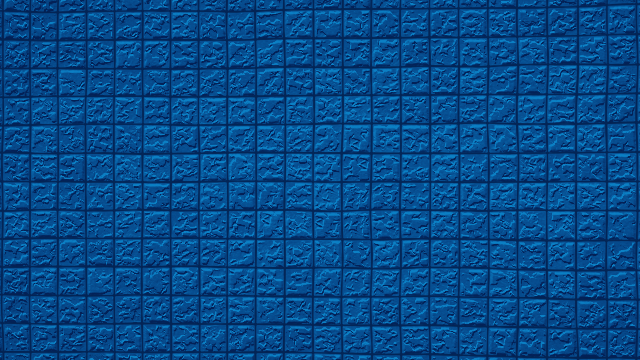
Give the GLSL for this texture, as a Shadertoy shader.

```glsl
// Wall of small square blue tiles with rough chipped relief and thin dark joints.

float hash(vec2 p) {
    vec3 q = fract(p.xyx * vec3(0.1031, 0.1030, 0.0973));
    q += dot(q, q.yzx + 33.33);
    return fract((q.x + q.y) * q.z);
}

float noise(vec2 p) {
    vec2 i = floor(p), f = fract(p);
    f = f * f * (3.0 - 2.0 * f);
    return mix(mix(hash(i), hash(i + vec2(1, 0)), f.x),
               mix(hash(i + vec2(0, 1)), hash(i + vec2(1, 1)), f.x), f.y);
}

// Distance from a point in a tile to its rounded border, positive inside
float tileInset(vec2 local) {
    const float radius = 0.07;
    vec2 d = abs(local - 0.5) - 0.5 + radius;
    return radius - length(max(d, 0.0)) - min(max(d.x, d.y), 0.0);
}

// Ragged plateaus that flatten into a smooth rim
float relief(vec2 local, vec2 id) {
    vec2 p = local * vec2(5.2, 6.4) + 40.0 * vec2(hash(id), hash(id + 71.0));
    p += 1.1 * (vec2(noise(p * 1.4 + 9.0), noise(p * 1.4 + 27.0)) - 0.5);
    float n = 0.6 * noise(p) + 0.27 * noise(p * 2.1 + 5.0) + 0.13 * noise(p * 4.3);
    float height = smoothstep(0.38, 0.58, n) + 0.9 * n;
    float rim = smoothstep(0.02, 0.15, tileInset(local));
    return mix(0.55, height, rim) + 0.25 * rim;
}

void mainImage(out vec4 fragColor, in vec2 fragCoord) {
    vec2 uv = fragCoord / iResolution.y;

    // Slightly uneven grid: tiles widen toward the right
    vec2 grid = vec2(-0.09 + (12.99 - 0.285 * uv.x) * uv.x,
                     6.06 + (uv.y - 0.5) * (12.7 - 0.16 * uv.x * uv.x));
    grid += 0.07 * (vec2(noise(grid * 0.6), noise(grid * 0.6 + 50.0)) - 0.5);
    vec2 id = floor(grid), local = fract(grid);
    float pixel = 12.6 / iResolution.y;

    // Relief lit from above, a little from the left
    vec2 toLight = vec2(-0.35, 0.94) * 0.05;
    float slope = relief(local, id) - relief(local + toLight, id);
    float shade = 0.53 + 0.62 * slope;

    // Surface grain, tile tone and broad falloff toward the sides
    shade += 0.12 * (noise(grid * vec2(17.0, 23.0)) - 0.5);
    shade += 0.10 * (hash(id + 13.0) - 0.5);
    vec2 fromCentre = fragCoord / iResolution.xy - vec2(0.54, 0.52);
    shade += 0.05 - 0.40 * dot(fromCentre, fromCentre);
    shade = clamp(shade, 0.0, 1.0);

    vec3 deepBlue = vec3(0.01, 0.13, 0.34);
    vec3 midBlue = vec3(0.025, 0.295, 0.555);
    vec3 brightBlue = vec3(0.045, 0.50, 0.77);
    vec3 color = mix(deepBlue, midBlue, smoothstep(0.0, 0.52, shade));
    color = mix(color, brightBlue, smoothstep(0.45, 1.0, shade));

    // Thin joint, broken up a little along its length
    float jointHalf = 0.018 + 0.016 * noise(grid * 3.0 + 80.0);
    float joint = 1.0 - smoothstep(jointHalf - 0.5 * pixel, jointHalf + 0.7 * pixel, tileInset(local));
    color = mix(color, vec3(0.01, 0.12, 0.30), 0.85 * joint);

    fragColor = vec4(color, 1.0);
}
```
